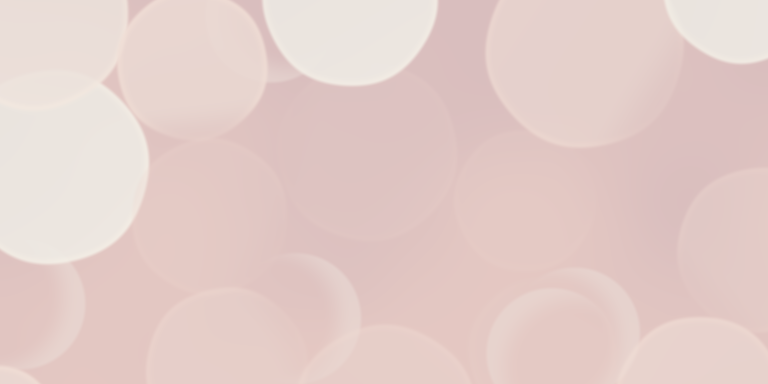
Write a Shadertoy shader that draws this background.

```glsl
const vec3 MAUVE = vec3(0.852, 0.745, 0.745);
const vec3 ROSE = vec3(0.893, 0.782, 0.762);
const vec3 PEACH = vec3(0.918, 0.850, 0.825);
const vec3 CREAM = vec3(0.930, 0.918, 0.893);
const vec3 RIM_GLOW = vec3(0.020, 0.018, 0.010);

const int COLUMNS = 5;
const int ROWS = 3;
const int CRESCENTS = 5;
const vec2 GRID_START = vec2(0.08, 0.02);
const vec2 GRID_STEP = vec2(0.46, 0.44);
const vec2 JITTER = vec2(0.20, 0.30);
const vec2 RADIUS_RANGE = vec2(0.18, 0.26);
const vec2 QUIET_CENTRE = vec2(1.2, 0.36);  // discs fade out around here
const vec2 QUIET_SCALE = vec2(0.75, 1.3);
const vec2 DISC_OPACITY = vec2(0.20, 0.88);
const float EDGE = 0.006;
const float CRESCENT_RADIUS = 0.17;
const float CRESCENT_WIDTH = 0.07;
const float CRESCENT_OPACITY = 0.50;

// Evenly spread quasi-random pair
vec2 spread(float n) {
    return fract(n * vec2(0.7549, 0.5698));
}

float hash(vec2 p) {
    p = fract(p * vec2(0.1031, 0.1137));
    p += dot(p, p.yx + 33.33);
    return fract((p.x + p.y) * p.x * 7.31);
}

float noise(vec2 p) {
    vec2 i = floor(p), f = fract(p);
    f = f * f * (3.0 - 2.0 * f);
    return mix(mix(hash(i), hash(i + vec2(1, 0)), f.x),
               mix(hash(i + vec2(0, 1)), hash(i + vec2(1, 1)), f.x), f.y);
}

// Coverage of the inside of a signed distance
float inside(float d, float soft) {
    return 1.0 - smoothstep(-soft, soft, d);
}

vec3 backdrop(vec2 p) {
    float cloud = 0.7 * noise(p * 2.2 + 3.0) + 0.3 * noise(p * 4.5 + 11.0);
    float warmth = smoothstep(0.25, 0.85, 0.6 * cloud + 0.55 * (1.0 - p.y));
    return mix(MAUVE, ROSE, warmth);
}

vec3 addDisc(vec3 col, vec2 p, vec2 cell, float n) {
    vec2 rnd = spread(n);
    vec2 centre = GRID_START + GRID_STEP * cell + JITTER * (rnd - 0.5);
    float radius = mix(RADIUS_RANGE.x, RADIUS_RANGE.y, fract(n * 0.382));
    float strength = smoothstep(0.4, 0.85, length((centre - QUIET_CENTRE) * QUIET_SCALE));
    float whiteness = strength * smoothstep(0.55, 0.85, rnd.y);

    // Slightly uneven circle
    vec2 q = p - centre;
    float wobble = 0.008 * cos(6.0 * atan(q.y, q.x) + 6.28 * rnd.x);
    float d = length(q) - radius * (1.0 + wobble);

    // One side of the warmer discs melts away
    float angle = 6.28 * rnd.y;
    float side = dot(q, vec2(cos(angle), sin(angle))) / radius;
    float melt = mix(mix(0.35, 1.0, smoothstep(-1.0, -0.5, side)), 1.0, whiteness);

    vec3 tint = mix(mix(ROSE, PEACH, 0.5 + 0.5 * strength), CREAM, whiteness);
    tint += 0.006 * side;
    float opacity = mix(DISC_OPACITY.x, DISC_OPACITY.y, strength) * melt;
    float rim = exp(-pow((d + EDGE) / 0.009, 2.0));
    col = mix(col, tint, opacity * inside(d, EDGE));
    return col + RIM_GLOW * rim * opacity;
}

vec3 addCrescent(vec3 col, vec2 p, float k) {
    vec2 rnd = spread(k + 20.0);
    vec2 anchor = vec2(0.22 + 0.36 * k, 0.18 + 0.66 * step(0.75, rnd.x));
    float angle = 3.14 * mod(k, 2.0) + 1.6 * (rnd.y - 0.5);
    vec2 facing = vec2(cos(angle), sin(angle));
    vec2 q = p - anchor + facing * CRESCENT_RADIUS;
    float outer = inside(length(q) - CRESCENT_RADIUS, EDGE);
    float cut = smoothstep(-0.03, 0.05, length(q + facing * CRESCENT_WIDTH) - CRESCENT_RADIUS);
    return mix(col, mix(PEACH, CREAM, 0.4), CRESCENT_OPACITY * outer * cut);
}

void mainImage(out vec4 fragColor, in vec2 fragCoord) {
    vec2 p = fragCoord / iResolution.y;
    vec3 col = backdrop(p);

    for (int k = 0; k < CRESCENTS; k++)
        col = addCrescent(col, p, float(k));

    for (int row = 0; row < ROWS; row++)
        for (int column = 0; column < COLUMNS; column++)
            col = addDisc(col, p, vec2(column, row), float(row * COLUMNS + column));

    fragColor = vec4(clamp(col, 0.0, 1.0), 1.0);
}
```
